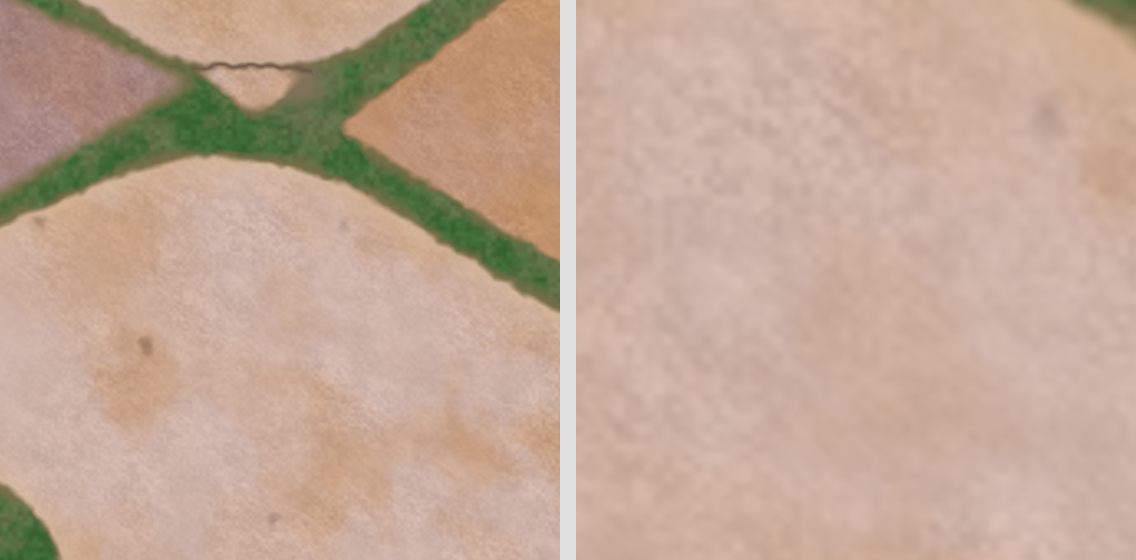
Left: the whole. Right: its middle third, enlarged.
This texture is drawn by a three.js fragment shader. Its source:

```glsl
varying vec2 vUv;

const vec3 CREAM = vec3(0.85, 0.73, 0.59);
const vec3 PALE_PINK = vec3(0.81, 0.71, 0.68);
const vec3 DUSTY_ROSE = vec3(0.80, 0.675, 0.61);
const vec3 TAN = vec3(0.78, 0.62, 0.50);
const vec3 OCHRE = vec3(0.75, 0.57, 0.44);
const vec3 MAUVE = vec3(0.64, 0.51, 0.49);
const vec3 GRASS_DEEP = vec3(0.24, 0.41, 0.21);
const vec3 GRASS_DULL = vec3(0.38, 0.44, 0.28);
const vec3 SOIL = vec3(0.50, 0.43, 0.29);
const vec3 SHADOW = vec3(0.43, 0.33, 0.27);

float hash(vec2 p) {
  vec3 q = fract(p.xyx * vec3(0.1031, 0.1030, 0.0973));
  q += dot(q, q.yzx + 33.33);
  return fract((q.x + q.y) * q.z);
}

float noise(vec2 p) {
  vec2 i = floor(p), f = fract(p);
  f = f * f * (3.0 - 2.0 * f);
  return mix(mix(hash(i), hash(i + vec2(1, 0)), f.x),
             mix(hash(i + vec2(0, 1)), hash(i + vec2(1, 1)), f.x), f.y);
}

float fbm(vec2 p) {
  float sum = 0.0, amp = 0.5;
  for (int i = 0; i < 5; i++) {
    sum += amp * noise(p);
    p = mat2(0.8, 0.6, -0.6, 0.8) * p * 2.03 + 17.3;
    amp *= 0.5;
  }
  return sum / 0.97;
}

// Signed distance to the line a-b, negative on its left
float side(vec2 p, vec2 a, vec2 b) {
  vec2 d = normalize(b - a);
  return dot(p - a, vec2(d.y, -d.x));
}

float smoothMax(float a, float b, float k) {
  float h = max(k - abs(a - b), 0.0) / k;
  return max(a, b) + h * h * k * 0.25;
}

float blob(vec2 p, vec2 center, vec2 radius) {
  vec2 q = (p - center) / radius;
  return exp(-dot(q, q));
}

// Mottled stone with streaks falling to the right, and scratchy grain
vec3 stone(vec2 p, vec3 base, vec3 warm, vec3 pale, float seed) {
  vec2 streak = vec2(0.8 * p.x - 0.6 * p.y, 1.4 * (0.6 * p.x + 0.8 * p.y));
  vec3 color = mix(base, warm, 0.8 * smoothstep(0.42, 0.72, fbm(streak * 5.0 + seed)));
  color = mix(color, pale, 0.8 * smoothstep(0.45, 0.68, fbm(streak * 5.5 + seed + 9.0)));
  color += 0.07 * (fbm(streak * 22.0 + seed) - 0.5);
  float scratch = noise(streak * vec2(70.0, 110.0) + seed) - 0.5;
  float grain = noise(p * 170.0 + seed) - 0.5;
  return color + (0.035 * scratch + 0.045 * grain) * (0.4 + noise(p * 12.0));
}

// Sparse soft dark flecks, one candidate per cell
float flecks(vec2 p, float cells) {
  vec2 id = floor(p * cells);
  vec2 center = 0.3 + 0.4 * vec2(hash(id + 3.1), hash(id + 8.7));
  float dist = length(fract(p * cells) - center) + 0.12 * (noise(p * 60.0) - 0.5);
  return step(0.88, hash(id + 21.0)) * (1.0 - smoothstep(0.0, 0.18, dist));
}

vec3 grass(vec2 p, float gap) {
  float tuft = fbm(p * 32.0);
  float patches = fbm(p * 7.0);
  vec3 color = mix(GRASS_DEEP, GRASS_DULL, smoothstep(0.25, 0.75, tuft + 0.7 * (patches - 0.5)));
  color += vec3(0.06, 0.08, 0.06) * (noise(p * 110.0) - 0.5);
  float rim = 0.010 + 0.024 * smoothstep(0.3, 0.7, noise(p * 13.0 + 5.0));
  return mix(color, SOIL, 0.85 * (1.0 - smoothstep(0.0, rim, gap + 0.02 * (tuft - 0.5))));
}

vec3 lay(vec3 ground, vec3 top, float dist, float softness) {
  return mix(ground, top, 1.0 - smoothstep(-softness, softness, dist));
}

void main() {
  vec2 p = vUv;
  vec2 w = p + 0.014 * (vec2(fbm(p * 18.0), fbm(p * 18.0 + 40.0)) - 0.5);
  w += 0.007 * (vec2(noise(p * 60.0), noise(p * 60.0 + 70.0)) - 0.5);

  // Stone outlines
  float slab = smoothMax(side(w, vec2(0.26, 0.705), vec2(0.0, 0.596)),
                         side(w, vec2(1.0, 0.437), vec2(0.625, 0.668)), 0.23);
  slab = max(slab, 0.212 - length(w + vec2(0.1, 0.05)));
  float left = smoothMax(side(w, vec2(0.31, 0.865), vec2(0.04, 0.99)),
                         side(w, vec2(0.0, 0.66), vec2(0.3, 0.83)), 0.04);
  float top = smoothMax(side(w, vec2(0.143, 1.0), vec2(0.31, 0.89)),
                        side(w, vec2(0.3, 0.884), vec2(0.6, 0.884)), 0.04);
  top = smoothMax(top, side(w, vec2(0.6, 0.885), vec2(0.768, 1.0)), 0.07);
  float right = smoothMax(side(w, vec2(0.9, 1.0), vec2(0.61, 0.775)),
                          side(w, vec2(0.61, 0.77), vec2(1.0, 0.53)), 0.02);
  float chip = smoothMax(side(w, vec2(0.52, 0.880), vec2(0.36, 0.880)),
                         side(w, vec2(0.345, 0.88), vec2(0.455, 0.795)), 0.03);
  chip = smoothMax(chip, side(w, vec2(0.46, 0.787), vec2(0.54, 0.865)), 0.05);

  // Grass joints with bare soil beside the chip
  float gap = min(min(min(slab, left), min(top, right)), chip);
  vec3 color = grass(p, gap);
  color = mix(color, vec3(0.53, 0.45, 0.37), 0.9 * blob(w, vec2(0.535, 0.845), vec2(0.05, 0.045)));

  // Main slab: cream upper rim, paler left flank
  vec3 face = stone(p, DUSTY_ROSE, TAN, PALE_PINK, 2.0);
  face = mix(face, PALE_PINK, 0.6 * blob(p, vec2(0.0, 0.36), vec2(0.12, 0.16)));
  face = mix(face, CREAM, 0.6 * exp(min(slab, 0.0) * 32.0));
  face -= vec3(0.12, 0.12, 0.11) * flecks(w, 9.0);
  color = lay(color, face, slab, 0.007);

  // Surrounding stones
  color = lay(color, stone(p, MAUVE, vec3(0.69, 0.53, 0.47), vec3(0.66, 0.54, 0.54), 11.0), left, 0.016);
  vec3 upper = stone(p, vec3(0.79, 0.64, 0.52), OCHRE, vec3(0.81, 0.68, 0.58), 23.0);
  color = lay(color, mix(upper, PALE_PINK, 0.7 * exp(min(top, 0.0) * 35.0)), top, 0.008);
  color = lay(color, stone(p, OCHRE, vec3(0.77, 0.58, 0.42), vec3(0.75, 0.59, 0.50), 37.0), right, 0.007);
  color = lay(color, stone(p, vec3(0.79, 0.64, 0.54), TAN, PALE_PINK, 51.0), chip, 0.008);

  // Dark crack above the chip
  float crack = max(abs(w.y - 0.883 + 0.9 * pow(abs(w.x - 0.45), 2.0)) - 0.003, abs(w.x - 0.45) - 0.105);
  color = lay(color, SHADOW, crack, 0.005);
  gl_FragColor = vec4(color, 1.0);
}
```
